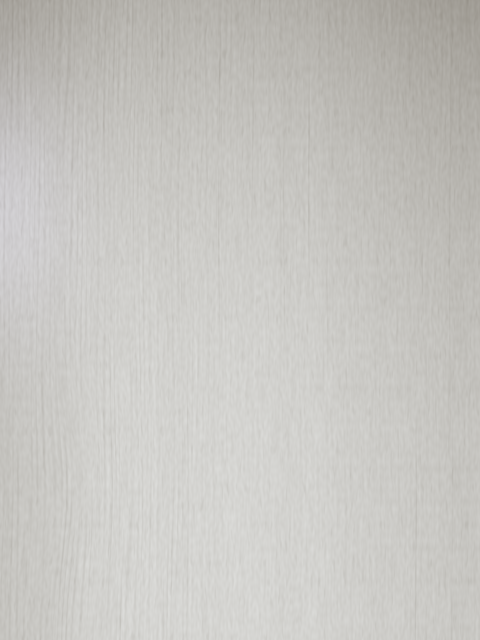
Reproduce this texture procedurally as a WebGL 1 fragment shader.

```glsl
precision highp float;
// Pale whitewashed wood with fine vertical grain under soft uneven light.
// Thin dark growth lines, fibres and short pores lie on slightly bent
// coordinates; smooth falloffs shade the top and sides and light the left.
uniform vec2 u_resolution;

float hash(float n) {
  return fract(sin(n * 12.9898) * 43758.5453);
}

vec2 gradientAt(vec2 cell) {
  float angle = 6.2832 * fract(sin(dot(cell, vec2(127.1, 311.7))) * 43758.5453);
  return vec2(cos(angle), sin(angle));
}

float gradientNoise(vec2 p) {
  vec2 cell = floor(p);
  vec2 f = fract(p);
  vec2 blend = f * f * f * (f * (f * 6.0 - 15.0) + 10.0);
  float a = dot(gradientAt(cell), f);
  float b = dot(gradientAt(cell + vec2(1.0, 0.0)), f - vec2(1.0, 0.0));
  float c = dot(gradientAt(cell + vec2(0.0, 1.0)), f - vec2(0.0, 1.0));
  float d = dot(gradientAt(cell + vec2(1.0, 1.0)), f - vec2(1.0, 1.0));
  return mix(mix(a, b, blend.x), mix(c, d, blend.x), blend.y);
}

float bump(vec2 offset, vec2 radius) {
  vec2 q = offset / radius;
  return exp(-dot(q, q));
}

// Bow the fibres near the lower left and let them wander gently elsewhere
vec2 bendGrain(vec2 p) {
  float bow = 0.016 * bump(p - vec2(0.11, 0.23), vec2(0.08, 0.15));
  float wander = 0.005 * gradientNoise(p * vec2(3.0, 2.2));
  float lean = 0.012 * p.y * (1.0 - smoothstep(0.0, 0.4, p.x));
  return vec2(p.x - bow - wander - lean, p.y);
}

// Nearly even growth lines, thin and dark, that come and go along the board
float growthLines(vec2 p) {
  float phase = p.x * 116.0 + 1.3 * gradientNoise(p * vec2(34.0, 2.0));
  float line = pow(0.5 + 0.5 * cos(6.2832 * phase), 3.0);
  float presence = 0.5 + 1.5 * gradientNoise(p * vec2(60.0, 3.5) + 17.3);
  return (line - 0.31) * clamp(presence, 0.0, 1.0);
}

float grain(vec2 p, float leftness) {
  float bands = gradientNoise(p * vec2(22.0, 0.6) + 3.7);
  float fibres = gradientNoise(p * vec2(215.0, 14.0) + 41.9);
  float flecks = gradientNoise(p * vec2(250.0, 80.0) + 73.1);
  float pores = smoothstep(0.22, 0.5, gradientNoise(p * vec2(200.0, 34.0) + 9.4));
  return 0.009 * bands - mix(0.007, 0.032, leftness) * growthLines(p)
       + 0.022 * fibres + 0.028 * flecks - 0.019 * pores;
}

// Long, hairline dark strokes that fade at their ends
float hairlines(vec2 p) {
  float ink = 0.0;
  float soft = 0.9 / u_resolution.y;
  for (int i = 0; i < 16; i++) {
    float n = float(i) + 1.0;
    float x = 0.14 + 0.58 * fract(n * 0.618 + 0.1 * hash(n));
    float reach = 0.12 + 0.4 * hash(n + 20.0);
    float across = 1.0 - smoothstep(0.0002, 0.0006 + soft, abs(p.x - x));
    float along = 1.0 - smoothstep(0.5 * reach, reach, abs(p.y - hash(n + 40.0)));
    float broken = 0.7 + 0.8 * gradientNoise(vec2(n * 5.3, p.y * 30.0));
    ink += across * along * broken * (0.25 + 0.75 * hash(n + 60.0));
  }
  return ink;
}

void main() {
  vec2 uv = gl_FragCoord.xy / u_resolution;
  vec2 p = gl_FragCoord.xy / u_resolution.y;

  // Soft room light: dim at the top and both sides, with a glow at the left
  float glow = bump(uv - vec2(-0.02, 0.68), vec2(0.17, 0.2));
  float light = 0.835 - 0.13 * pow(uv.y, 3.0);
  light -= (0.05 + 0.03 * uv.y) * smoothstep(0.5, 1.05, uv.x);
  light -= 0.068 * (1.0 - smoothstep(-0.05, 0.3, uv.x));
  light += 0.08 * glow;

  // Surface detail, with clearer growth lines toward the left
  vec2 q = bendGrain(p);
  float leftness = 1.0 - smoothstep(0.28, 0.55, uv.x);
  light += grain(q, leftness) - 0.04 * hairlines(q);

  // Warm grey in shade, nearly neutral white in light, cool inside the glow
  vec3 shade = vec3(0.66, 0.647, 0.62);
  vec3 paint = vec3(0.825, 0.823, 0.81);
  vec3 color = mix(shade, paint, (light - 0.66) / 0.165);
  color += vec3(0.0, -0.004, 0.022) * glow;
  gl_FragColor = vec4(clamp(color, 0.0, 1.0), 1.0);
}
```
